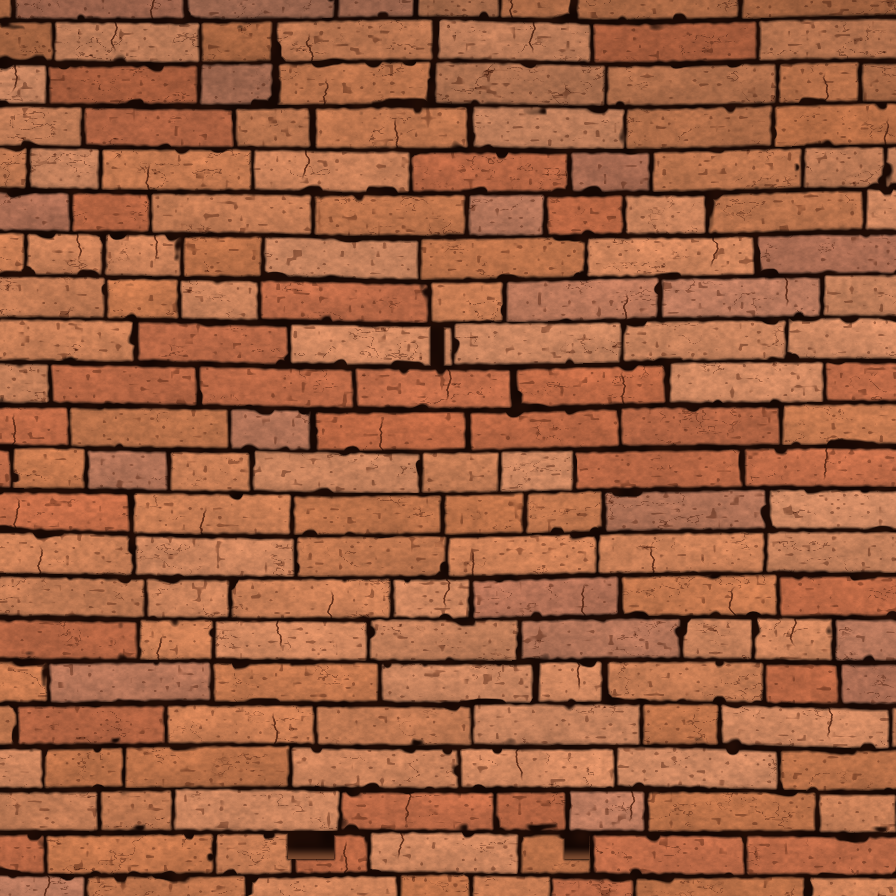
This texture is drawn by a three.js fragment shader. Its source:

```glsl
// Dry-stacked terracotta bricks: long and short faces laid in slightly sagging
// courses with dark open joints. Each course is walked brick by brick; every brick
// is a tilted rounded box with rough edges, chips, cracks, pits and its own clay tint.
varying vec2 vUv;

const float COURSE = 0.0478;        // height of one course
const float FIRST_BED = 0.0234;     // height of the lowest full bed joint
const float LONG_FACE = 0.178;
const float SHORT_FACE = 0.087;
const float SHORT_SHARE = 0.31;
const float MIN_JOINT = 0.0010;     // half of the tightest joint
const float JOINT_SPREAD = 0.0020;
const float CORNER = 0.0028;
const float MAX_TILT = 0.014;
const float SAG = 0.0065;
const float SOFT = 0.0011;          // edge smoothing
const vec3 CLAY = vec3(0.725, 0.435, 0.275);
const vec3 PALE_CLAY = vec3(0.785, 0.520, 0.375);
const vec3 RED_CLAY = vec3(0.700, 0.375, 0.245);
const vec3 DUSKY_CLAY = vec3(0.675, 0.440, 0.345);
const vec3 JOINT_DARK = vec3(0.065, 0.020, 0.010);
const vec3 JOINT_BROWN = vec3(0.220, 0.090, 0.040);
const vec3 CRACK_BROWN = vec3(0.300, 0.130, 0.065);

float hash(vec2 p) {
  vec3 q = fract(p.xyx * vec3(0.1031, 0.1030, 0.0973));
  q += dot(q, q.yzx + 33.33);
  return fract((q.x + q.y) * q.z);
}

float noise(vec2 p) {
  vec2 i = floor(p), f = fract(p);
  f = f * f * (3.0 - 2.0 * f);
  return mix(mix(hash(i), hash(i + vec2(1.0, 0.0)), f.x),
             mix(hash(i + vec2(0.0, 1.0)), hash(i + vec2(1.0, 1.0)), f.x), f.y);
}

float fbm(vec2 p) {
  float sum = 0.0, amp = 0.5;
  for (int i = 0; i < 4; i++) {
    sum += amp * noise(p);
    p = p * 2.03 + 17.3;
    amp *= 0.5;
  }
  return sum / 0.9375;
}

float box(vec2 p, vec2 halfSize, float r) {
  vec2 q = abs(p) - halfSize + r;
  return length(max(q, 0.0)) + min(max(q.x, q.y), 0.0) - r;
}

// Walks along a course; returns left end, length and seed of the brick at x
vec3 brickAt(float x, float row) {
  float left = -LONG_FACE * hash(vec2(row, 7.7));
  float len = LONG_FACE, seed = 0.0;
  for (int i = 0; i < 16; i++) {
    seed = hash(vec2(float(i) * 3.7 + 1.3, row * 5.1 + 2.9));
    float isShort = step(hash(vec2(seed * 91.0, row)), SHORT_SHARE);
    len = mix(LONG_FACE, SHORT_FACE, isShort) * (0.92 + 0.16 * seed);
    if (x < left + len) break;
    left += len;
  }
  return vec3(left, len, seed);
}

void main() {
  // Courses dip in the middle of the wall and wander a little
  vec2 p = vUv;
  float dip = exp(-pow((p.x - 0.48) / 0.23, 2.0)) * exp(-pow((p.y - 0.56) / 0.17, 2.0));
  p.y += SAG * dip + 0.006 * (noise(p * vec2(4.0, 5.0) + 3.1) - 0.5);
  float row = floor((p.y - FIRST_BED) / COURSE) + 10.0;
  float bed = FIRST_BED + (row - 10.0) * COURSE;
  vec3 brick = brickAt(p.x, row);
  vec2 seed = vec2(brick.z * 97.0, row * 1.7);
  float h1 = hash(seed + 1.1), h2 = hash(seed + 2.2);
  float h3 = hash(seed + 3.3), h4 = hash(seed + 4.4);

  // Brick outline
  vec2 q = p - vec2(brick.x + 0.5 * brick.y, bed + 0.5 * COURSE);
  q.y += q.x * (h1 - 0.5) * 2.0 * MAX_TILT;
  q.x += q.y * (h2 - 0.5) * 0.06;
  vec2 gap = MIN_JOINT + JOINT_SPREAD * vec2(0.7 * h3 + 1.5 * step(0.94, h4), h2);
  q.y += 0.5 * gap.y;
  float d = box(q, 0.5 * vec2(brick.y, COURSE) - gap, CORNER);
  vec2 grainPos = p + seed * 0.37;
  d += 0.0020 * (noise(grainPos * 130.0) - 0.5);
  d += 0.0055 * smoothstep(0.74, 0.95, noise(grainPos * 48.0));

  // Missing ends leave one open slot and two deep recesses
  float slot = box(vUv - vec2(0.488, 0.613), vec2(0.0075, 0.024), 0.002);
  float recess = min(box(vUv - vec2(0.347, 0.056), vec2(0.026, 0.015), 0.001),
                     box(vUv - vec2(0.644, 0.056), vec2(0.014, 0.015), 0.001));
  d = max(d, -min(slot, recess));

  // Clay tint of each brick
  vec3 color = mix(CLAY, PALE_CLAY, h1);
  color = mix(color, RED_CLAY, 0.8 * step(0.80, h2));
  color = mix(color, DUSKY_CLAY, 0.8 * step(0.87, h3));
  color *= 0.95 + 0.10 * h4;

  // Patches, grain, pits and drag marks
  color *= 0.90 + 0.20 * fbm(grainPos * vec2(22.0, 40.0));
  color *= 0.87 + 0.26 * fbm(grainPos * vec2(170.0, 230.0));
  float pits = smoothstep(0.80, 0.94, noise(grainPos * vec2(150.0, 210.0)));
  float ridge = abs(fbm(grainPos * vec2(38.0, 85.0)) - 0.5);
  float drag = (1.0 - smoothstep(0.0, 0.022, ridge))
             * smoothstep(0.58, 0.78, noise(grainPos * vec2(28.0, 60.0) + 9.0));
  color = mix(color, CRACK_BROWN, 0.45 * pits + 0.48 * drag);

  // A wandering crack on some bricks
  float path = (h3 - 0.5) * 0.7 * brick.y + 0.014 * (fbm(vec2(q.y * 75.0, h1 * 50.0)) - 0.5);
  float crack = 1.0 - smoothstep(0.0003, 0.0016, abs(q.x - path));
  crack *= step(0.68, h4) * smoothstep(-0.008, 0.004, q.y * sign(h1 - 0.5) + 0.010 * h2);
  color = mix(color, CRACK_BROWN, 0.85 * crack);

  // Rounded edges: lit above, shaded below
  float inner = max(-d, 0.0);
  color *= mix(0.55, 1.0, smoothstep(0.0, 0.0032, inner));
  color *= 1.0 + 0.05 * smoothstep(-0.015, 0.020, q.y);
  color *= mix(0.82, 1.0, smoothstep(-0.024, -0.015, q.y));
  color *= 1.0 - 0.13 * smoothstep(0.72, 1.0, vUv.y);

  // Joints, with a dim ledge inside the recesses
  vec3 joint = mix(JOINT_DARK, JOINT_BROWN, 0.45 * noise(p * 60.0));
  float ledge = (1.0 - smoothstep(0.041, 0.056, vUv.y)) * step(recess, 0.0);
  joint = mix(joint, CLAY * 0.65, ledge);
  gl_FragColor = vec4(mix(color, joint, smoothstep(-SOFT, SOFT, d)), 1.0);
}
```
